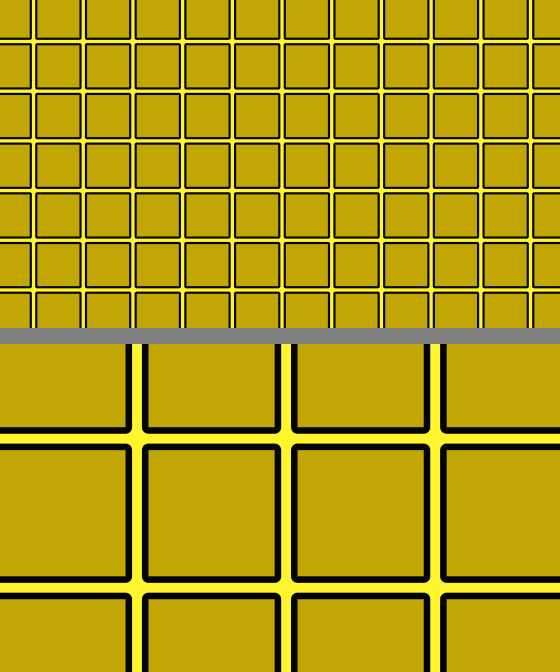
Top: the whole. Bottom: its middle third, enlarged.
Reproduce this pattern procedurally as a Shadertoy shader.

```glsl
float boxDistance(vec2 p, float halfSide) {
    vec2 d = abs(p) - halfSide;
    return length(max(d, 0.0)) + min(max(d.x, d.y), 0.0);
}

void mainImage(out vec4 fragColor, in vec2 fragCoord) {
    // One unit is one tile; 6.6 tiles fit the canvas height
    float pixel = 6.6 / iResolution.y;
    vec2 grid = fragCoord * pixel - vec2(0.675, 0.765);
    vec2 cell = fract(grid) - 0.5;

    // Square face, with an outline rounded on its outer corners
    float face = boxDistance(cell, 0.423);
    float outline = face - 0.044;

    // Bright grout, dark outline, golden face
    vec3 color = vec3(1.0, 0.96, 0.18);
    color = mix(color, vec3(0.02, 0.02, 0.0), clamp(0.5 - outline / pixel, 0.0, 1.0));
    color = mix(color, vec3(0.76, 0.65, 0.01), clamp(0.5 - face / pixel, 0.0, 1.0));

    fragColor = vec4(color, 1.0);
}
```
